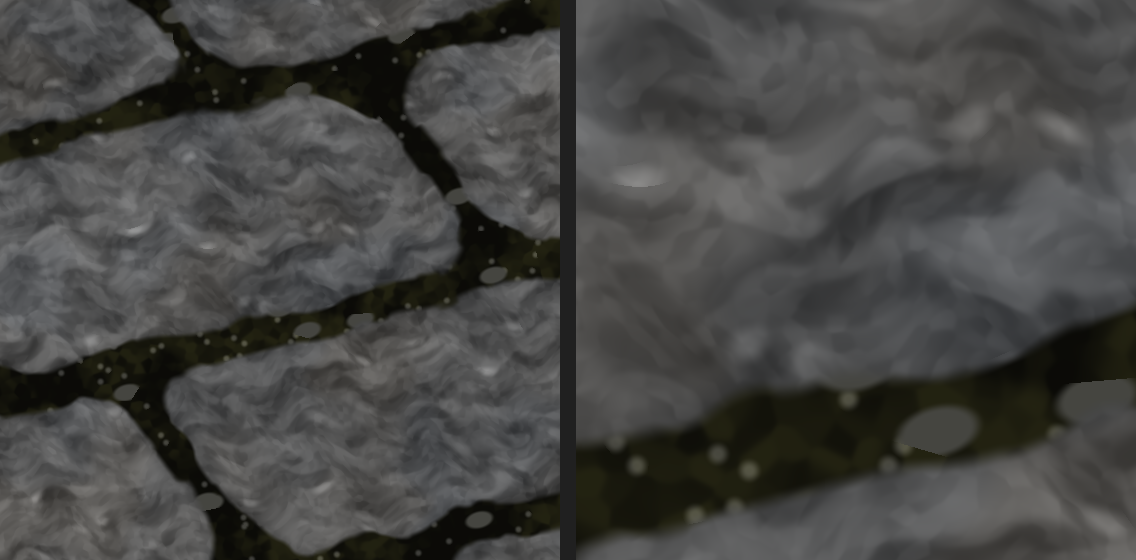
Left: the whole. Right: its middle third, enlarged.
A WebGL 2 fragment shader for this texture:

```glsl
#version 300 es
precision highp float;

uniform vec2 u_resolution;
out vec4 fragColor;

vec2 hash2(vec2 cell) {
    vec3 q = fract(cell.xyx * vec3(0.1031, 0.1030, 0.0973));
    q += dot(q, q.yzx + 33.33);
    return fract((q.xx + q.yz) * q.zy);
}

// Cellular noise: x = nearest distance, y = blended value, z = nearest value
vec3 cellular(vec2 p) {
    vec2 base = floor(p);
    float nearest = 8.0, id = 0.0, sum = 0.0, weights = 0.0;
    for (int j = -1; j <= 1; j++) {
        for (int i = -1; i <= 1; i++) {
            vec2 cell = base + vec2(i, j);
            vec2 offset = cell + hash2(cell) - p;
            float d2 = dot(offset, offset);
            float value = hash2(cell + 57.0).x;
            float weight = exp(-7.0 * d2);
            sum += weight * value;
            weights += weight;
            if (d2 < nearest) {
                nearest = d2;
                id = value;
            }
        }
    }
    return vec3(sqrt(nearest), sum / weights, id);
}

mat2 rotation(float angle) {
    float c = cos(angle), s = sin(angle);
    return mat2(c, -s, s, c);
}

// Layered sines that bend straight lines
vec2 wobble(vec2 p, float frequency, float amount) {
    vec2 a = sin(p.yx * frequency + vec2(0.7, 2.1));
    vec2 b = sin(p.yx * frequency * 2.3 + p * frequency + vec2(4.0, 1.3));
    return amount * (a + 0.6 * b);
}

float roundedBox(vec2 p, vec2 halfSize, float radius) {
    vec2 q = abs(p) - halfSize + radius;
    return length(max(q, 0.0)) + min(max(q.x, q.y), 0.0) - radius;
}

// Signed distance to slanted, staggered paving stones
float paving(vec2 p, vec2 size, float slope, float lean, float gap) {
    float course = (p.y - slope * p.x - 0.29) / size.y;
    float row = floor(course);
    float along = p.x + lean * course + 0.03 + 0.225 * row;
    vec2 local = vec2(mod(along, size.x), (course - row) * size.y) - 0.5 * size;
    vec2 skewScale = vec2(0.93, 0.97);
    return roundedBox(local * skewScale, 0.5 * size * skewScale - gap, 0.105);
}

// Mottled grey rock with short streaks and pale flecks
vec3 rockColor(vec2 p) {
    vec2 q = p + wobble(p, 27.0, 0.010);
    vec2 streak = rotation(0.12) * q * vec2(0.62, 1.1);
    float broad = cellular(q * 6.0 + 3.0).y - 0.5;
    float medium = cellular(streak * 24.0).y - 0.5;
    float fine = cellular(rotation(-0.4) * streak * 46.0 + 11.0).y - 0.5;
    float grit = cellular(q * 95.0 + 29.0).y - 0.5;
    float tone = 0.322 + 0.06 * broad + 0.13 * medium + 0.13 * fine + 0.06 * grit;
    vec3 fleck = cellular(streak * 30.0 + 71.0);
    tone += 0.13 * step(0.955, fleck.z) * smoothstep(0.42, 0.05, fleck.x);
    float warmth = cellular(q * 9.0 + 41.0).y - 0.5;
    return vec3(tone) + vec3(0.018, 0.002, -0.020) * warmth;
}

// Damp soil with moss, gravel and a few larger pebbles
vec3 jointColor(vec2 p) {
    float patches = cellular(p * 11.0 + 19.0).y;
    float crumbs = cellular(p * 60.0 + 5.0).y;
    float cover = smoothstep(0.25, 0.8, 0.6 * patches + 0.4 * crumbs);
    vec3 color = mix(vec3(0.042, 0.041, 0.027), vec3(0.135, 0.133, 0.068), cover);
    vec3 gravel = cellular(p * 48.0 + 83.0);
    color += 0.20 * step(0.88, gravel.z) * smoothstep(0.40, 0.08, gravel.x);
    vec3 pebble = cellular(rotation(0.25) * p * vec2(13.0, 22.0) + 7.0);
    float pebbleMask = step(0.89, pebble.z) * smoothstep(0.38, 0.25, pebble.x);
    return mix(color, vec3(0.27, 0.27, 0.25), pebbleMask);
}

void main() {
    vec2 p = gl_FragCoord.xy / u_resolution.y;

    // Uneven stone outline
    vec2 bent = p + wobble(p, 11.0, 0.007);
    float distanceToStone = paving(bent, vec2(0.95, 0.445), 0.25, 0.30, 0.024);
    distanceToStone += 0.026 * (cellular(p * 9.0).y - 0.5);
    distanceToStone += 0.012 * (cellular(p * 27.0 + 13.0).y - 0.5);

    // Rock darkens toward its worn rim
    float rim = smoothstep(0.0, -0.022, distanceToStone);
    vec3 rock = rockColor(p) * mix(0.87, 1.0, rim);
    float stoneMask = smoothstep(0.006, -0.007, distanceToStone);

    fragColor = vec4(mix(jointColor(p), rock, stoneMask), 1.0);
}
```
